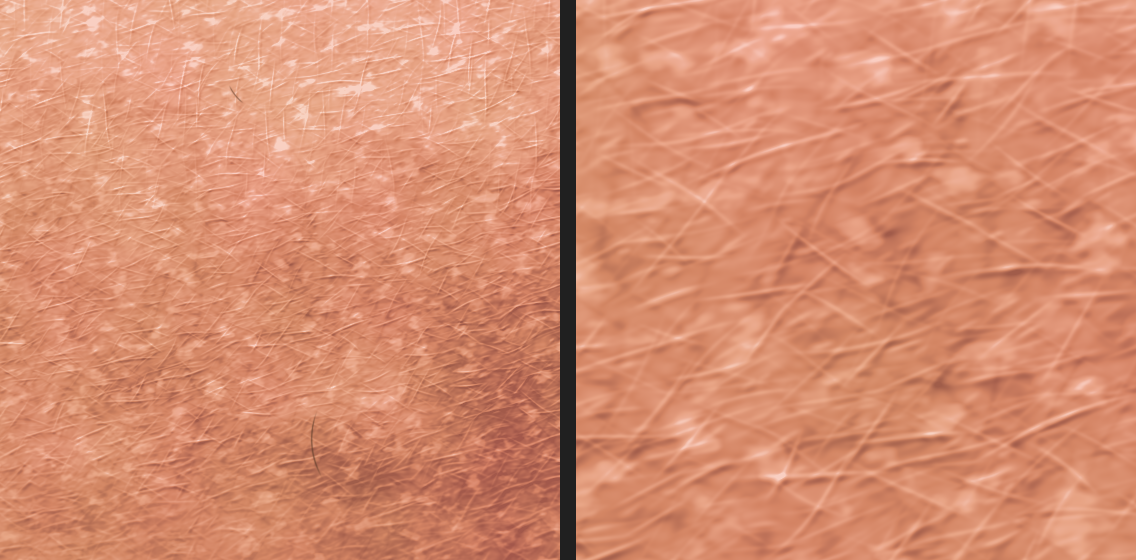
Left: the whole. Right: its middle third, enlarged.
This texture is drawn by a WebGL 2 fragment shader. Its source:

```glsl
#version 300 es
precision highp float;

uniform vec2 u_resolution;
out vec4 fragColor;

vec2 hash2(vec2 p) {
    vec3 q = fract(vec3(p.xyx) * vec3(0.1031, 0.1030, 0.0973));
    q += dot(q, q.yzx + 33.33);
    return fract((q.xx + q.yz) * q.zy);
}

float gradientDot(vec2 corner, vec2 offset) {
    float a = 6.2832 * hash2(corner + 71.0).x;
    return dot(vec2(cos(a), sin(a)), offset);
}

// Gradient noise, roughly -0.7 to 0.7
float gradientNoise(vec2 p) {
    vec2 i = floor(p), f = p - i;
    vec2 u = f * f * f * (f * (f * 6.0 - 15.0) + 10.0);
    float low = mix(gradientDot(i, f), gradientDot(i + vec2(1, 0), f - vec2(1, 0)), u.x);
    float high = mix(gradientDot(i + vec2(0, 1), f - vec2(0, 1)), gradientDot(i + 1.0, f - 1.0), u.x);
    return mix(low, high, u.y);
}

float fbm(vec2 p) {
    float sum = 0.0, amplitude = 1.0;
    for (int i = 0; i < 3; i++) {
        sum += amplitude * gradientNoise(p);
        p = p * 2.03 + 17.3;
        amplitude *= 0.5;
    }
    return sum;
}

vec2 rotate(vec2 p, float angle) {
    float c = cos(angle), s = sin(angle);
    return vec2(c * p.x + s * p.y, c * p.y - s * p.x);
}

float bell(float x) {
    return exp(-x * x);
}

// Short bent ridges, each lit on top and shaded below
float wrinkles(vec2 p, float angle, vec2 cell, float width, float seed) {
    vec2 q = rotate(p, angle);
    vec2 id = floor(q / cell);
    float sum = 0.0;
    for (int j = -1; j <= 1; j++) {
        for (int i = -1; i <= 1; i++) {
            vec2 c = id + vec2(i, j);
            vec2 place = hash2(c + seed), shape = hash2(c + seed + 137.0);
            vec2 d = q - (c + 0.5 + 0.8 * (place - 0.5)) * cell;
            float reach = cell.x * mix(0.35, 0.95, shape.y);
            d.y -= d.x * (shape.x - 0.5) * 0.4 + d.x * d.x * (place.x - 0.5) * 0.25 / cell.x;
            float taper = 1.0 - smoothstep(0.15, 1.0, abs(d.x) / reach);
            float strength = mix(0.15, 1.1, place.y * place.y);
            float profile = bell(d.y / width) - 0.5 * bell((d.y + 2.3 * width) / (1.5 * width));
            sum += profile * taper * strength;
        }
    }
    return sum;
}

// Thin grooves along the zero lines of stretched noise
float grooves(vec2 p, float angle, vec2 frequency) {
    return bell(gradientNoise(rotate(p, angle) * frequency) / 0.08);
}

float hair(vec2 p, vec2 centre, float angle, float reach, float bend, float width) {
    vec2 d = rotate(p - centre, angle);
    float along = d.x / reach;
    float across = d.y - bend * along * along;
    return bell(across / width) * (1.0 - smoothstep(0.5, 1.0, abs(along)));
}

vec3 skinRamp(float tone) {
    vec3 c = mix(vec3(0.73, 0.44, 0.34), vec3(0.83, 0.52, 0.39), clamp(tone, -1.0, 1.0));
    c = mix(c, vec3(0.87, 0.58, 0.46), clamp(tone - 1.0, 0.0, 1.0));
    c = mix(c, vec3(0.91, 0.64, 0.52), clamp(tone - 2.0, 0.0, 1.0));
    c = mix(c, vec3(0.93, 0.68, 0.58), clamp(tone - 3.0, 0.0, 1.0));
    return mix(c, vec3(0.96, 0.77, 0.70), clamp(tone - 4.0, 0.0, 1.5));
}

void main() {
    float side = min(u_resolution.x, u_resolution.y);
    vec2 p = gl_FragCoord.xy / side;
    float focus = smoothstep(-0.12, 0.35, p.y) * (1.0 - 0.3 * smoothstep(0.85, 1.05, p.y));
    float width = max(mix(0.0026, 0.0014, focus), 0.7 / side);
    vec2 w = p + 0.006 * vec2(gradientNoise(p * 14.0), gradientNoise(p * 14.0 + 40.0));

    // Broad light, bumps and shade
    float tone = 1.65 + 2.0 * smoothstep(0.4, 1.0, p.y);
    tone -= 1.7 * smoothstep(-0.3, 1.1, p.x - p.y);
    tone += 0.9 * bell(length((p - vec2(0.62, 0.29)) / vec2(0.14, 0.09)));
    tone -= 0.9 * bell(length((p - vec2(0.66, 0.14)) / vec2(0.12, 0.04)));
    tone += 0.9 * bell(length((p - vec2(0.70, 0.81)) / vec2(0.10, 0.06)));
    tone += 1.0 * fbm(p * vec2(5.0, 8.0));

    // Mottled facets and pale sheen
    vec2 tilted = rotate(w, 0.2);
    tone += 0.9 * fbm(tilted * vec2(26.0, 42.0));
    float sheen = smoothstep(0.1, 0.6, fbm(tilted * vec2(24.0, 38.0) + 9.0));
    tone += 2.3 * sheen * mix(0.5, 1.0, focus);
    tone += 0.7 * gradientNoise(tilted * vec2(80.0, 140.0)) * focus;

    // Crossing grooves
    float net = grooves(w, 0.22, vec2(9.0, 30.0)) + grooves(w, -0.5, vec2(10.0, 28.0));
    net += grooves(w, 0.95, vec2(9.0, 26.0));
    tone -= 0.5 * net * mix(0.3, 1.0, focus);

    // Fine ridges in several directions, with short bright flecks
    float upper = smoothstep(0.5, 0.9, p.y);
    float ridges = 1.6 * wrinkles(w, 0.2, vec2(0.075, 0.024), width, 11.0);
    ridges += 1.1 * wrinkles(w, 0.3, vec2(0.045, 0.018), width, 53.0);
    ridges += 0.8 * wrinkles(w, -0.45, vec2(0.055, 0.026), width, 97.0);
    ridges += 0.9 * wrinkles(w, 0.9, vec2(0.060, 0.028), width, 151.0);
    ridges += 1.4 * upper * wrinkles(w, 1.5, vec2(0.085, 0.032), width, 211.0);
    ridges += 1.0 * wrinkles(w, 0.4, vec2(0.016, 0.020), 1.3 * width, 307.0);
    tone += 1.55 * ridges * mix(0.4, 1.0, focus);

    // Warm to pink drift, then stray hairs
    vec3 colour = skinRamp(tone);
    float flush = fbm(p * 4.0 + 23.0) + 0.5 * (p.x - 0.5);
    colour += flush * vec3(0.010, -0.020, 0.004);
    float strands = 0.6 * hair(p, vec2(0.557, 0.205), 1.65, 0.065, -0.016, width);
    strands += 0.5 * hair(p, vec2(0.42, 0.83), -0.9, 0.022, 0.003, width);
    colour = mix(colour, vec3(0.36, 0.23, 0.16), strands);

    fragColor = vec4(clamp(colour, 0.0, 1.0), 1.0);
}
```
